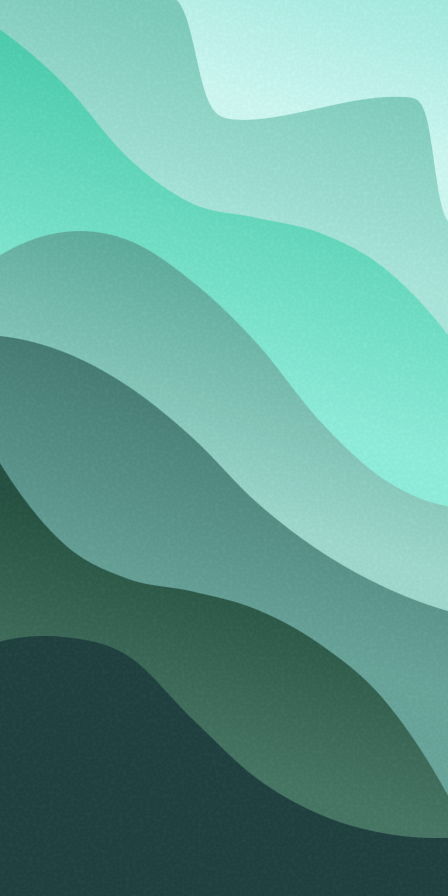
Write a Shadertoy shader that draws this background.

```glsl
// Layered flowing hills in mint and teal, each with a tilted gradient and fine grain.

// Cubic through four neighbouring heights, from b (t = 0) to c (t = 1)
float cubicSpan(float a, float b, float c, float d, float t) {
    return b + 0.5 * t * (c - a + t * (2.0*a - 5.0*b + 4.0*c - d + t * (3.0*(b - c) + d - a)));
}

// Smooth ridge height at x, shaped by eight evenly spaced heights
float ridge(float x, vec4 west, vec4 east) {
    float before = 3.0 * (west.x - west.y) + west.z;
    float after = 3.0 * (east.w - east.z) + east.y;
    float h[10] = float[10](before, west.x, west.y, west.z, west.w,
                            east.x, east.y, east.z, east.w, after);
    float s = clamp(x, 0.0, 1.0) * 7.0;
    int i = min(int(s), 6);
    return cubicSpan(h[i], h[i + 1], h[i + 2], h[i + 3], s - float(i));
}

// Soft S-shaped step around a centre
float sigmoid(float x, float center, float width) {
    return 1.0 / (1.0 + exp((center - x) / width));
}

// Plateau with a steep cliff at either end
float cliffRidge(float x) {
    return 1.009 - 0.143 * sigmoid(x, 0.4375, 0.0159)
                 + 0.026 * smoothstep(0.534, 0.885, x)
                 - 0.146 * sigmoid(x, 0.969, 0.0104);
}

vec2 hash2(vec2 p) {
    vec3 q = fract(p.xyx * vec3(0.1031, 0.1030, 0.0973));
    q += dot(q, q.yzx + 33.33);
    return fract((q.xx + q.yz) * q.zy);
}

// Cellular noise: distance to the nearest scattered point
float cellular(vec2 p) {
    vec2 cell = floor(p);
    float nearest = 2.0;
    for (int j = -1; j <= 1; j++) {
        for (int i = -1; i <= 1; i++) {
            vec2 corner = cell + vec2(i, j);
            nearest = min(nearest, distance(p, corner + hash2(corner)));
        }
    }
    return nearest;
}

// Gradient between two depths
vec3 shade(float depth, float start, float end, vec3 dark, vec3 light) {
    return mix(dark, light, clamp((depth - start) / (end - start), 0.0, 1.0));
}

// Cover everything below a ridge, with a smoothed edge
vec3 cover(vec3 below, vec3 layer, float height) {
    float edge = max(fwidth(height), 1e-5);
    return mix(below, layer, clamp(0.5 + height / edge, 0.0, 1.0));
}

void mainImage(out vec4 fragColor, in vec2 fragCoord) {
    vec2 uv = fragCoord / iResolution.xy;
    float depth = 1.0 - uv.y - 0.15 * uv.x;

    // Pale sky
    vec3 color = shade(depth, -0.143, 0.033, vec3(0.64, 0.91, 0.87), vec3(0.80, 0.96, 0.94));

    // Hills from back to front
    vec3 mist = shade(depth, -0.04, 0.18, vec3(0.49, 0.79, 0.73), vec3(0.66, 0.89, 0.85));
    color = cover(color, mist, cliffRidge(uv.x) - uv.y);

    vec3 mint = shade(depth, 0.05, 0.37, vec3(0.31, 0.80, 0.68), vec3(0.56, 0.92, 0.85));
    color = cover(color, mint, ridge(uv.x, vec4(0.967, 0.906, 0.824, 0.773),
                                           vec4(0.757, 0.740, 0.701, 0.626)) - uv.y);

    vec3 sage = shade(depth, 0.23, 0.495, vec3(0.37, 0.67, 0.61), vec3(0.62, 0.84, 0.80));
    color = cover(color, sage, ridge(uv.x, vec4(0.715, 0.741, 0.732, 0.686),
                                           vec4(0.618, 0.530, 0.465, 0.435)) - uv.y);

    vec3 teal = shade(depth, 0.365, 0.625, vec3(0.27, 0.48, 0.45), vec3(0.41, 0.64, 0.60));
    color = cover(color, teal, ridge(uv.x, vec4(0.625, 0.607, 0.569, 0.512),
                                           vec4(0.440, 0.385, 0.345, 0.318)) - uv.y);

    vec3 forest = shade(depth, 0.545, 0.78, vec3(0.15, 0.32, 0.26), vec3(0.28, 0.46, 0.39));
    color = cover(color, forest, ridge(uv.x, vec4(0.483, 0.393, 0.354, 0.340),
                                             vec4(0.320, 0.281, 0.219, 0.112)) - uv.y);

    vec3 night = vec3(0.13, 0.255, 0.255);
    color = cover(color, night, ridge(uv.x, vec4(0.284, 0.289, 0.268, 0.198),
                                            vec4(0.132, 0.091, 0.070, 0.065)) - uv.y);

    // Paper grain
    float grain = cellular(uv * vec2(130.0, 260.0)) - 0.45;
    fragColor = vec4(color + 0.03 * grain, 1.0);
}
```
